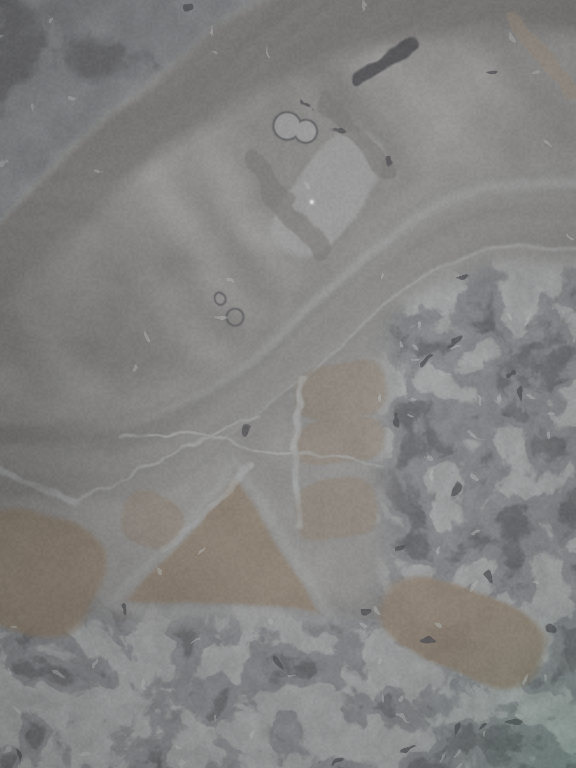
This texture is drawn by a Shadertoy shader. Its source:

```glsl
// Polished grey limestone: curved bands, tan clasts, pale cracks and a mottled breccia.
#define STONE vec3(.535, .533, .528)
#define DARK vec3(.36, .36, .375)
#define PALE vec3(.625, .632, .63)
#define TAN vec3(.52, .475, .425)
#define BAND vec3(.468, .462, .458)
#define BLUE_GREY vec3(.49, .497, .51)
#define GRAIN .03
#define SOFT .0025

float hash(vec2 p) {
  vec3 q = fract(p.xyx * .1031);
  q += dot(q, q.yzx + 33.33);
  return fract((q.x + q.y) * q.z);
}
float noise(vec2 p) {
  vec2 i = floor(p), f = fract(p);
  f = f * f * (3. - 2. * f);
  return mix(mix(hash(i), hash(i + vec2(1, 0)), f.x),
             mix(hash(i + vec2(0, 1)), hash(i + 1.), f.x), f.y);
}
float fbm(vec2 p) {
  float sum = 0., amp = .52;
  for (int i = 0; i < 5; i++) {
    sum += amp * noise(p);
    p = mat2(1.6, 1.2, -1.2, 1.6) * p + 7.3;
    amp *= .5;
  }
  return sum;
}
mat2 turn(float a) { return mat2(cos(a), -sin(a), sin(a), cos(a)); }
float bump(float d, float width) { return exp(-d * d / (width * width)); }

// Stroke from ends.xy to ends.zw
float stroke(vec2 p, vec4 ends, float width) {
  vec2 d = ends.zw - ends.xy, q = p - ends.xy;
  float r = length(q - d * clamp(dot(q, d) / dot(d, d), 0., 1.));
  return smoothstep(width + SOFT, max(width - SOFT, 0.), r);
}
float side(vec2 p, vec2 a, vec2 b) {
  vec2 d = normalize(b - a), q = p - a;
  return d.x * q.y - d.y * q.x;
}
// Rounded block: centre in xy, half size in zw
float block(vec2 p, vec4 box, float angle) {
  vec2 q = abs(turn(-angle) * (p - box.xy)) / box.zw;
  return smoothstep(1.08, .92, pow(dot(q * q, q), .333));
}
// Short, randomly turned marks, one per chosen cell
float flecks(vec2 p, float cells, float share) {
  vec2 id = floor(p * cells), q = fract(p * cells) - .5;
  q = turn(6.28 * hash(id + 5.)) * (q - .3 * hash(id + 3.) + .15);
  float r = length(q / vec2(.3, .11)) + .9 * noise(p * cells * 6.) - .45;
  return step(hash(id), share) * smoothstep(1., .6, r);
}

void mainImage(out vec4 fragColor, in vec2 fragCoord) {
  vec2 uv = fragCoord / iResolution.y;
  vec2 wobble = vec2(fbm(uv * 9.), fbm(uv * 9. + 31.)) - .5;
  vec2 fine = vec2(noise(uv * 55.), noise(uv * 55. + 9.)) - .5;
  vec2 p = uv + .022 * wobble, rough = uv + .035 * wobble + .008 * fine;
  float cloud = fbm(uv * 5. + 2.) - .5, mottle = fbm(rough * 24.) - .5;

  // Heights above the two curved bands
  float upper = p.y - .65 - 1.15 * p.x + .9 * p.x * p.x;
  float lower = p.y - .44 - .32 * smoothstep(.13, .66, p.x);
  float layers = noise(vec2(p.x * 5., lower * 75.)) - .5;
  vec3 col = STONE + .11 * cloud + .05 * mottle;

  // Growth stripes crossing the pale middle
  float middle = smoothstep(.02, .05, lower) * smoothstep(-.04, -.07, upper);
  float across = dot(p, vec2(.8, .6));
  col += middle * .07 * (noise(vec2(across * 26., (p.x - p.y) * 3.)) - .5);
  col = mix(col, PALE, .55 * block(p, vec4(.43, .75, .09, .045), -.9));
  float stripes = max(stroke(rough, vec4(.43, .87, .51, .77), .012),
                      stroke(rough, vec4(.33, .8, .42, .68), .012));
  col = mix(col, BAND, .65 * stripes);

  // Laminated bands and their pale edges
  float upperBand = smoothstep(-.075, -.035, upper) * smoothstep(.06, .04, upper);
  float lowerBand = smoothstep(-.11, -.08, lower) * smoothstep(.02, 0., lower);
  col = mix(col, BAND + .03 * layers, .85 * upperBand);
  col = mix(col, STONE - .025 + .06 * layers, .8 * lowerBand);
  float edges = bump(lower + .005, .01) + bump(lower + .087, .003);
  col = mix(col, PALE, .5 * edges * smoothstep(.15, .5, p.x));

  // Fragmented breccia and stained corner
  float corner = smoothstep(.045, .075, upper);
  float breccia = smoothstep(-.09, -.13, lower)
                * smoothstep(-.03, .035, max(p.x - .5, .2 - p.y));
  vec3 rubble = mix(BLUE_GREY, PALE, .75 * smoothstep(.01, .1, mottle));
  rubble = mix(rubble, DARK, .7 * smoothstep(-.08, -.21, mottle));
  rubble += .09 * (fbm(rough * 60.) - .5);
  col = mix(col, rubble, .9 * breccia);
  float stain = smoothstep(.5, .3, fbm(rough * 13. + 4.));
  col = mix(col, mix(BLUE_GREY + .1 * mottle, DARK, .8 * stain), .85 * corner);

  // Tan clasts: one triangle, two strong blocks and four faint ones
  vec2 top = vec2(.306, .382), left = vec2(.168, .219), right = vec2(.422, .203);
  float inside = min(side(p, top, left), min(side(p, left, right), side(p, right, top)));
  float clasts = .9 * smoothstep(-.003, .006, inside);
  vec4 blocks[6] = vec4[6](
    vec4(.605, .18, .11, .052), vec4(.045, .255, .09, .075),
    vec4(.195, .325, .04, .035), vec4(.44, .335, .055, .038),
    vec4(.445, .423, .06, .03), vec4(.445, .49, .06, .04));
  for (int i = 0; i < 6; i++)
    clasts = max(clasts, (i < 2 ? .9 : .5) * block(p, blocks[i], i < 3 ? .4 : -.1));
  col = mix(col, PALE, .3 * bump(inside + .01, .007));
  col = mix(col, TAN + .08 * cloud + .03 * mottle, clasts);

  // Pale cracks meeting near the centre
  vec4 cracks[6] = vec4[6](
    vec4(.16, .425, .27, .43), vec4(.09, .34, .34, .46), vec4(.27, .43, .5, .39),
    vec4(.39, .51, .39, .32), vec4(.33, .4, .21, .29), vec4(0, .39, .09, .34));
  float crack = 0.;
  for (int i = 0; i < 6; i++)
    crack = max(crack, stroke(rough, cracks[i], i < 3 ? .001 : .004));
  col = mix(col, PALE, crack * (.35 + .5 * noise(uv * 60.)));

  // Fossil rings, dark inclusion, pits and glint
  float lobes = min(length(uv - vec2(.374, .836)) - .018, length(uv - vec2(.398, .829)) - .015);
  col = mix(col, PALE, .6 * smoothstep(SOFT, -SOFT, lobes));
  float rings = min(abs(lobes), abs(length(uv - vec2(.306, .587)) - .011));
  rings = min(rings, abs(length(p - vec2(.288, .617)) - .008));
  col = mix(col, DARK, .8 * bump(rings, .0017));
  col = mix(col, DARK - .05, .85 * stroke(rough, vec4(.475, .902, .537, .949), .009));
  col = mix(col, TAN + .06, .6 * stroke(rough, vec4(.67, .98, .735, .87), .01));
  float pits = .02 + .09 * max(breccia, .4 * corner);
  col = mix(col, DARK - .05, .75 * flecks(rough, 26., pits));
  col = mix(col, PALE + .05, .5 * flecks(rough + .37, 42., pits));
  col = mix(col, vec3(.85), bump(length(uv - vec2(.406, .737)), .003));

  // Uneven light, green corner tint and fine grain
  vec2 away = (uv - vec2(.44, .53)) / vec2(.48, .6);
  col *= 1.05 - .12 * dot(away, away);
  col *= 1. - .13 * bump(length(uv - vec2(0, .43)), .16);
  col += vec3(-.02, .03, .01) * bump(length(uv - vec2(.75, 0)), .13);
  col += GRAIN * (noise(uv * 330.) - .5);
  fragColor = vec4(col, 1);
}
```
